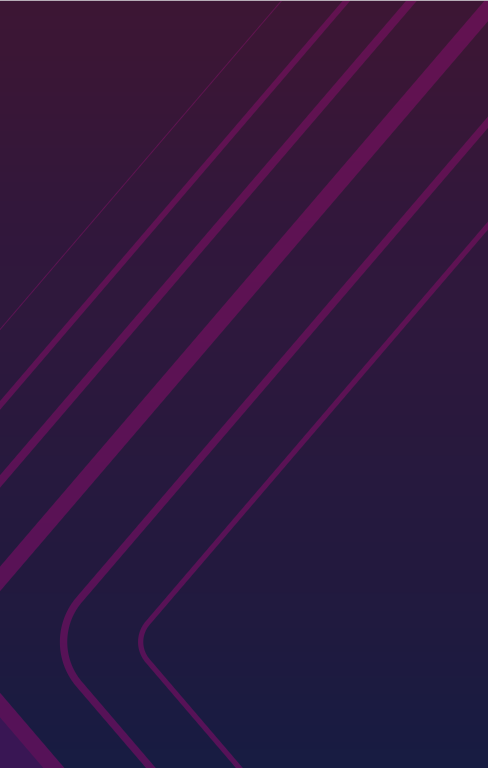
Write a WebGL 1 fragment shader that draws this background.

```glsl
precision highp float;

uniform vec2 u_resolution;

// Lengths are fractions of the canvas height
const float SLOPE = 1.168;
const float AXIS_Y = 0.1641;
const float WIDE_BEND = 0.0846;
const float TIGHT_BEND = 0.0378;
const float BAND_APEX = -0.0703;
const float BAND_HALF = 0.0104;
const float RIM_HEIGHT = 0.0013;

const vec3 NAVY = vec3(0.085, 0.110, 0.260);
const vec3 INDIGO = vec3(0.130, 0.100, 0.245);
const vec3 PLUM = vec3(0.188, 0.092, 0.236);
const vec3 WINE = vec3(0.236, 0.085, 0.205);
const vec3 STRIPE_LOW = vec3(0.335, 0.072, 0.345);
const vec3 STRIPE_HIGH = vec3(0.385, 0.072, 0.315);
const vec3 CORNER = vec3(0.225, 0.085, 0.330);
const vec3 RIM = vec3(0.720, 0.680, 0.720);

// Signed distance to a chevron opening right, with a rounded bend
float chevron(vec2 p, float apex, float bend) {
  vec2 along = normalize(vec2(1.0, SLOPE));
  vec2 outward = vec2(-along.y, along.x);
  vec2 q = vec2(p.x - apex - bend / along.y, abs(p.y - AXIS_Y));
  float reach = dot(q, along) > 0.0 ? dot(q, outward) : length(q);
  return reach - bend;
}

// Pixel coverage of the inside of a shape
float fill(float d, float pixel) {
  return clamp(0.5 - d / pixel, 0.0, 1.0);
}

// Pixel coverage of a stroke, correct below one pixel as well
float stroke(float d, float halfWidth, float pixel) {
  return fill(d - halfWidth, pixel) - fill(d + halfWidth, pixel);
}

vec3 backdrop(float y) {
  vec3 color = mix(NAVY, INDIGO, smoothstep(-0.08, 0.27, y));
  color = mix(color, PLUM, smoothstep(0.15, 0.72, y));
  return mix(color, WINE, smoothstep(0.62, 1.02, y));
}

void main() {
  vec2 p = gl_FragCoord.xy / u_resolution.y;
  float pixel = 1.0 / u_resolution.y;
  vec3 color = backdrop(p.y);

  // Violet corner outside the lower arm of the broad band
  float band = chevron(p, BAND_APEX, WIDE_BEND);
  float corner = fill(-band, pixel) * step(p.y, AXIS_Y);
  color = mix(color, CORNER, corner);

  // Nested stripes, from upper left to lower right
  float ink = stroke(chevron(p, -0.3483, WIDE_BEND), 0.0006, pixel);
  ink = max(ink, stroke(chevron(p, -0.2637, WIDE_BEND), 0.0037, pixel));
  ink = max(ink, stroke(chevron(p, -0.1790, WIDE_BEND), 0.0053, pixel));
  ink = max(ink, stroke(band, BAND_HALF, pixel));
  ink = max(ink, stroke(chevron(p, 0.0560, WIDE_BEND), 0.0048, pixel));
  ink = max(ink, stroke(chevron(p, 0.1712, TIGHT_BEND), 0.0034, pixel));
  color = mix(color, mix(STRIPE_LOW, STRIPE_HIGH, p.y), ink);

  // Pale rim along the top
  color = mix(color, RIM, fill(1.0 - RIM_HEIGHT - p.y, pixel));

  gl_FragColor = vec4(color, 1.0);
}
```
